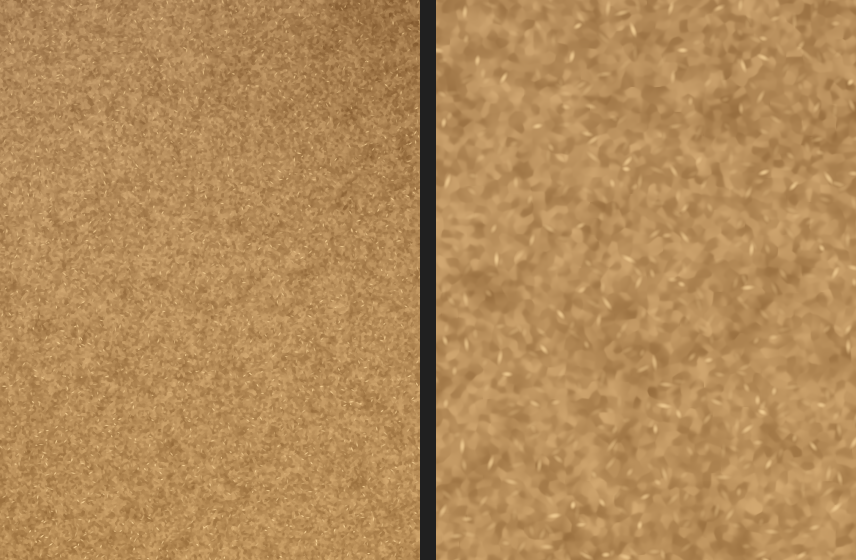
Left: the whole. Right: its middle third, enlarged.
Give the GLSL for this texture, as a WebGL 1 fragment shader.

```glsl
precision highp float;
// Matt golden-brown board pressed from tiny flakes, with pale glints and stains.
// Cells of randomly turned soft ellipses give the flakes, clumps and stains;
// sparse thin ellipses give the glints, and broad gradients give the lighting.

uniform vec2 u_resolution;

#define FLAKE_CELLS 205.0   // cells per canvas height
#define CLUMP_CELLS 84.0
#define STAIN_CELLS 36.0
#define GLINT_CELLS 104.0
#define FLAKE_CONTRAST 0.078
#define CLUMP_CONTRAST 0.036
#define STAIN_DEPTH 0.036
#define GLINT_SHARE 0.46
#define BASE_COLOR vec3(0.712, 0.549, 0.350)
#define TONE_TINT vec3(1.0, 1.0, 0.88)
#define GLINT_COLOR vec3(0.97, 0.83, 0.60)

vec2 hash2(vec2 cell) {
  vec3 q = fract(cell.xyx * vec3(0.1031, 0.1030, 0.0973));
  q += dot(q, q.yzx + 33.33);
  return fract((q.xx + q.yz) * q.zy);
}

// Rotates an offset by a random angle given in turns.
vec2 turn(vec2 v, float turns) {
  float a = 6.2832 * turns;
  float c = cos(a), s = sin(a);
  return vec2(c * v.x + s * v.y, c * v.y - s * v.x);
}

// Soft cellular noise in -1..1: each cell is a turned, stretched grain.
float grains(vec2 p, float stretch, float sharpness) {
  vec2 home = floor(p);
  float tone = 0.0, total = 0.0001;
  for (int j = -1; j <= 1; j++) {
    for (int i = -1; i <= 1; i++) {
      vec2 cell = home + vec2(float(i), float(j));
      vec2 look = hash2(cell + 71.0);
      vec2 d = turn(p - cell - hash2(cell), look.x);
      d *= vec2(1.0 / stretch, stretch);
      float weight = exp(-sharpness * dot(d, d));
      tone += weight * (2.0 * look.y - 1.0);
      total += weight;
    }
  }
  return tone / total;
}

// Sparse thin bright flecks, each with its own angle and strength.
float glints(vec2 p) {
  vec2 home = floor(p);
  float light = 0.0;
  for (int j = -1; j <= 1; j++) {
    for (int i = -1; i <= 1; i++) {
      vec2 cell = home + vec2(float(i), float(j));
      vec2 look = hash2(cell + 157.0);
      vec2 kind = hash2(cell + 311.0);
      vec2 d = turn(p - cell - hash2(cell + 23.0), look.x);
      d /= vec2(mix(0.26, 0.55, kind.y), 0.19);
      float shape = 1.0 - smoothstep(0.1, 1.15, length(d));
      float strength = mix(0.22, 1.0, look.y * look.y * look.y);
      light = max(light, shape * strength * step(kind.x, GLINT_SHARE));
    }
  }
  return light;
}

// Broad lighting: dim top right, slightly dim top and lower left corner.
float lighting(vec2 uv) {
  vec2 topRight = uv - vec2(1.05, 1.0);
  vec2 lowLeft = uv - vec2(0.0, 0.02);
  float shade = 0.012 - 0.028 * smoothstep(0.5, 1.0, uv.y);
  shade -= 0.080 * exp(-6.5 * dot(topRight, topRight));
  shade -= 0.026 * exp(-9.0 * dot(lowLeft, lowLeft));
  return shade;
}

void main() {
  vec2 uv = gl_FragCoord.xy / u_resolution;
  vec2 p = gl_FragCoord.xy / u_resolution.y;

  // Flakes, their clumps and a few darker stains
  float tone = lighting(uv);
  tone += FLAKE_CONTRAST * grains(p * FLAKE_CELLS, 1.3, 5.0);
  tone += CLUMP_CONTRAST * grains(p * CLUMP_CELLS + 13.7, 1.2, 4.5);
  float stain = grains(p * STAIN_CELLS + 41.3, 1.15, 4.5);
  tone -= STAIN_DEPTH * smoothstep(0.3, 0.85, stain);

  // Greyer towards the upper left, warmer towards the bottom and right
  float coolness = uv.y - 0.45 - 0.35 * uv.x * uv.y;
  vec3 color = BASE_COLOR + tone * TONE_TINT;
  color += coolness * vec3(-0.012, 0.0, 0.034);

  // Glints catch more light lower down
  float glint = glints(p * GLINT_CELLS) * mix(0.95, 0.7, uv.y);
  color = mix(color, GLINT_COLOR, glint);
  gl_FragColor = vec4(color, 1.0);
}
```
